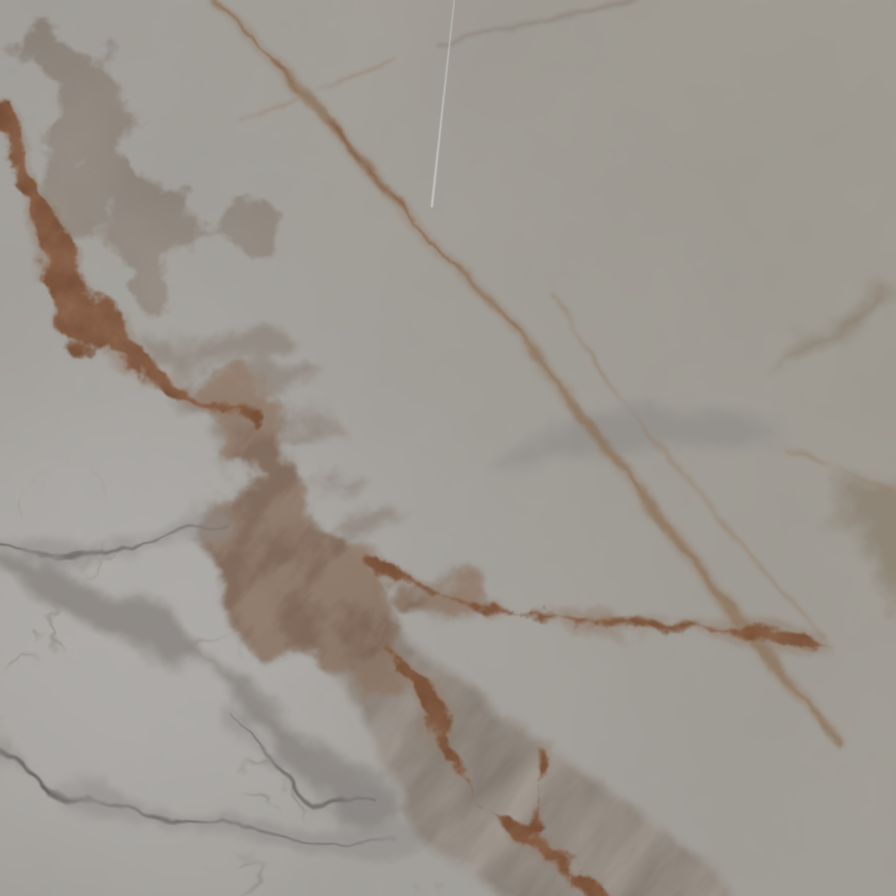
This texture is drawn by a Shadertoy shader. Its source:

```glsl
// Polished cream marble with taupe bands, rust fissures and fine grey veins.
float hash(vec2 p) {
  vec3 q = fract(p.xyx * vec3(.1031, .103, .0973));
  q += dot(q, q.yzx + 33.33);
  return fract((q.x + q.y) * q.z);
}
float noise(vec2 p) {
  vec2 i = floor(p), f = fract(p);
  f = f * f * (3. - 2. * f);
  return mix(mix(hash(i), hash(i + vec2(1, 0)), f.x),
             mix(hash(i + vec2(0, 1)), hash(i + 1.), f.x), f.y);
}
// Fractal noise centred on zero
float fbm(vec2 p) {
  float sum = 0., amp = .5;
  for (int i = 0; i < 5; i++) {
    sum += amp * (noise(p) - .5);
    p = mat2(1.6, 1.2, -1.2, 1.6) * p + 7.3;
    amp *= .5;
  }
  return sum;
}
vec2 warp(vec2 p, float freq) {
  return p + vec2(fbm(p * freq + 11.), fbm(p * freq + 47.)) / freq;
}
// Signed distance to a tapered stroke; z is the half width at each end
float stroke(vec2 p, vec3 a, vec3 b) {
  vec2 d = b.xy - a.xy, q = p - a.xy;
  float h = clamp(dot(q, d) / dot(d, d), 0., 1.);
  return length(q - d * h) - mix(a.z, b.z, h);
}
float path(vec2 p, vec3 a, vec3 b, vec3 c, vec3 d) {
  return min(stroke(p, a, b), min(stroke(p, b, c), stroke(p, c, d)));
}
// Lays a colour inside a distance field with a soft edge
void lay(inout vec3 col, vec3 tint, float alpha, float d, float soft) {
  col = mix(col, tint, alpha * smoothstep(soft, -soft, d));
}
void mainImage(out vec4 fragColor, in vec2 fragCoord) {
  vec2 uv = fragCoord / iResolution.xy;
  vec2 rough = warp(uv, 14.), wavy = mix(uv, warp(uv, 9.), .6);
  vec2 fine = mix(uv, warp(uv, 40.), .5);
  float cloud = fbm(uv * 5.), grain = fbm(uv * 38.), tear = fbm(uv * 17. + 5.);
  float streaks = fbm(mat2(.8, .6, -.6, .8) * uv * vec2(30, 9));
  vec3 taupe = vec3(.53, .495, .46), salmon = vec3(.56, .475, .41);
  vec3 rust = vec3(.49, .33, .23), ochre = vec3(.52, .42, .32);
  vec3 grey = vec3(.43, .415, .41);

  // Cream ground, paler at the lower left and warmer at the upper right
  vec3 col = vec3(.635, .625, .605) + .025 * cloud;
  lay(col, vec3(.68, .67, .66), .9, length(uv - vec2(.16, .3)) - .25, .2);
  col -= vec3(.015, .02, .032) * smoothstep(.5, 1.4, uv.x + uv.y * .6);

  // Smoky patches
  float smoke = path(fine, vec3(.56, .48, .004), vec3(.62, .505, .014),
    vec3(.72, .52, .02), vec3(.86, .52, .012));
  lay(col, vec3(.55, .54, .53), .6, smoke + .05 * tear, .018);
  float side = min(stroke(rough, vec3(.96, .43, .03), vec3(1.03, .39, .06)),
    stroke(rough, vec3(.87, .59, .002), vec3(1, .68, .016)));
  lay(col, vec3(.53, .485, .42), .7, side + .06 * tear, .022);

  // Broad taupe band and the torn blotch at the upper left
  float band = path(fine, vec3(.33, .37, .05), vec3(.44, .24, .045),
    vec3(.53, .125, .082), vec3(.74, -.03, .085));
  lay(col, taupe + .03 + .2 * streaks, .9, band + .02 * tear, .01);
  float blotch = path(rough, vec3(.04, .95, .02), vec3(.09, .86, .05),
    vec3(.13, .76, .06), vec3(.17, .67, .03));
  blotch = min(blotch, stroke(rough, vec3(.18, .71, .016), vec3(.27, .76, .02)));
  lay(col, taupe + .02 + .12 * cloud, .9, blotch + .16 * tear, .012);

  // Salmon body with wispy fringes and brown mottling
  float body = path(rough, vec3(.24, .56, .018), vec3(.3, .47, .042),
    vec3(.31, .375, .08), vec3(.42, .27, .03));
  body = min(body, stroke(rough, vec3(.45, .325, .014), vec3(.51, .325, .018)));
  float fringe = body;
  for (float i = 0.; i < 5.; i++) {
    vec2 root = vec2(.17 + .035 * i, .61 - .05 * i);
    fringe = min(fringe, stroke(rough, vec3(root, .018), vec3(root + vec2(.14, .01), .002)));
  }
  lay(col, taupe + .03, .8, fringe - .004 + .07 * tear, .014);
  vec3 flesh = mix(salmon, vec3(.49, .4, .34), smoothstep(-.05, .3, streaks + tear));
  lay(col, flesh + .1 * cloud, .9, body + .07 * tear, .01);

  // Grey veins: soft halos around thin dark cores, with a faint web between
  float shade = path(wavy, vec3(-.02, .37, .014), vec3(.12, .33, .024),
    vec3(.24, .25, .009), vec3(.42, .1, .02));
  float vein = path(wavy, vec3(-.02, .39, .001), vec3(.07, .385, .004),
    vec3(.15, .4, .001), vec3(.25, .405, .001));
  vein = min(vein, path(wavy, vec3(-.02, .17, .003), vec3(.08, .115, .002),
    vec3(.25, .08, .002), vec3(.44, .055, .001)));
  vein = min(vein, path(wavy, vec3(.26, .2, 0), vec3(.32, .15, .002),
    vec3(.36, .12, .003), vec3(.42, .11, .001)));
  lay(col, vec3(.52, .5, .485), .75, shade + .04 * tear, .013);
  lay(col, grey + .12, .5, vein - .008 + .05 * tear, .012);
  lay(col, grey, .7 + grain + tear, vein, .0025);
  float web = abs(fbm(wavy * 6. + 3.)) - .003;
  float corner = smoothstep(.62, .45, uv.x + uv.y) * smoothstep(-.1, .2, tear);
  lay(col, taupe, .8 * corner, web, .014);
  float wisp = stroke(fine, vec3(.49, .95, .001), vec3(.72, 1.005, .003));
  lay(col, taupe, .7, wisp, .006);

  // Long ochre fissures, broken and blurred
  float crack = min(path(fine, vec3(.24, 1, .002), vec3(.35, .885, .003),
    vec3(.48, .73, .002), vec3(.57, .64, .003)),
    path(fine, vec3(.57, .64, .003), vec3(.67, .51, .003),
    vec3(.83, .3, .006), vec3(.94, .17, .001)));
  float faint = path(fine, vec3(.62, .67, .002), vec3(.68, .57, .001),
    vec3(.82, .4, .002), vec3(.92, .29, .001));
  faint = min(faint, stroke(fine, vec3(.27, .865, .001), vec3(.44, .935, 0)));
  faint = min(faint, stroke(fine, vec3(.88, .5, .001), vec3(1, .45, .002)));
  lay(col, ochre + .04, .5 + 1.5 * tear, faint, .006);
  lay(col, ochre + .05, .5, crack - .003, .008);
  float rusty = smoothstep(-.05, .25, tear + cloud);
  lay(col, mix(ochre, rust, rusty), .5 + .4 * rusty, crack + .012 * tear, .004);

  // Rust fissures
  float iron = path(rough, vec3(-.01, .87, .008), vec3(.09, .65, .02),
    vec3(.15, .6, .012), vec3(.27, .53, .004));
  iron = min(iron, path(rough, vec3(.42, .28, .003), vec3(.47, .22, .005),
    vec3(.53, .1, .005), vec3(.69, -.01, .006)));
  iron = min(iron, path(fine, vec3(.41, .375, .001), vec3(.53, .32, .004),
    vec3(.83, .295, .004), vec3(.93, .28, .003)));
  iron = min(iron, stroke(fine, vec3(.605, .16, .001), vec3(.6, .08, .005)));
  lay(col, salmon, .5, iron - .005 + .05 * tear, .009);
  lay(col, rust + .15 * grain, .9, iron + .02 * (grain + tear), .004);

  // Narrow gloss reflection
  lay(col, vec3(.85), .8, stroke(uv, vec3(.507, 1, 0), vec3(.482, .77, .001)), .002);
  fragColor = vec4(col + .006 * grain, 1);
}
```
